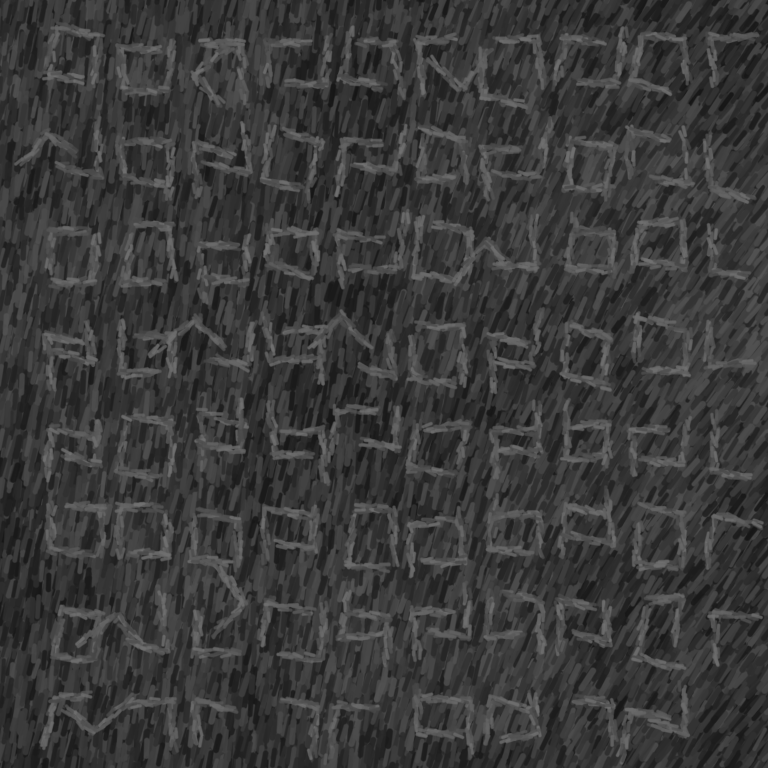
This pattern is drawn by a Shadertoy shader. Its source:

```glsl
const vec2 DAB_CELL = vec2(0.012, 0.03);
const vec2 DAB_HALF = vec2(0.0038, 0.0135);
const vec2 FLECK_HALF = vec2(0.0021, 0.0055);
const vec2 PAIR_CELL = vec2(0.0955, 0.122);
const float GRID_LEAN = 0.35;
const int DAB_LAYERS = 8;
const int FLECKS = 18;

float hash(vec2 p) {
    return fract(sin(dot(p, vec2(127.1, 311.7))) * 43758.5453);
}

vec2 hash2(vec2 p) {
    return vec2(hash(p), hash(p + 57.3));
}

float noise(vec2 p) {
    vec2 i = floor(p), f = fract(p);
    f = f * f * (3.0 - 2.0 * f);
    return mix(mix(hash(i), hash(i + vec2(1, 0)), f.x),
               mix(hash(i + vec2(0, 1)), hash(i + 1.0), f.x), f.y);
}

// Axes of a frame whose y axis leans clockwise from vertical
mat2 frame(float a) {
    return mat2(cos(a), -sin(a), sin(a), cos(a));
}

// Coverage of a rounded brush dab
float dab(vec2 p, float angle, vec2 halfSize, float edge) {
    vec2 q = abs(p * frame(angle));
    float d = length(vec2(q.x, max(q.y - halfSize.y, 0.0))) - halfSize.x;
    return 1.0 - smoothstep(-edge, edge, d);
}

float segment(vec2 p, vec2 a, vec2 b) {
    vec2 ab = b - a;
    return length(p - a - ab * clamp(dot(p - a, ab) / dot(ab, ab), 0.0, 1.0));
}

// Dabs lean further towards the right side
float leanAt(vec2 p) {
    return 0.18 + 0.45 * smoothstep(0.4, 1.0, p.x);
}

// One layer of dark dabs on a slanted grid
float dabLayer(float tone, vec2 p, float seed, float edge) {
    mat2 slant = frame(GRID_LEAN);
    vec2 q = p * slant + seed * vec2(0.0053, 0.0117);
    vec2 home = floor(q / DAB_CELL);
    for (int y = -1; y <= 1; y++)
    for (int x = -1; x <= 1; x++) {
        vec2 cell = home + vec2(x, y);
        vec2 key = cell + seed * 17.3;
        vec2 offset = slant * (q - (cell + hash2(key)) * DAB_CELL);
        vec2 center = p - offset;
        float angle = leanAt(center) + 0.3 * (hash(key + 3.1) - 0.5);
        vec2 size = DAB_HALF * mix(vec2(0.65), vec2(1.1), hash2(key + 8.7));
        float shade = mix(0.10, 0.31, hash(key + 5.9))
                    + 0.06 * (noise(center * 9.0) - 0.5);
        tone = mix(tone, shade, 0.87 * dab(offset, angle, size, edge));
    }
    return tone;
}

// One arm of a mark, built from short pale flecks
float arm(float tone, vec2 p, vec2 a, vec2 b, vec2 key, float edge) {
    if (segment(p, a, b) > 0.018) return tone;
    vec2 along = b - a;
    vec2 across = normalize(vec2(-along.y, along.x));
    float heading = atan(along.x, along.y);
    for (int i = 0; i < FLECKS; i++) {
        vec2 k = key + float(i) * vec2(1.37, 2.71);
        float t = fract(float(i) * 0.618 + 0.1 * hash(k));
        vec2 center = a + along * t + across * 0.0095 * (hash(k + 4.3) - 0.5);
        float angle = heading + 0.7 * (hash(k + 6.1) - 0.5);
        float shade = mix(0.27, 0.45, hash(k + 9.2));
        tone = mix(tone, shade, 0.8 * dab(p - center, angle, FLECK_HALF, edge));
    }
    return tone;
}

// Back-to-back corner marks, opening upwards and downwards in turn
float marks(float tone, vec2 p, float edge) {
    vec2 home = floor(p / PAIR_CELL);
    for (int y = -1; y <= 1; y++)
    for (int x = -1; x <= 1; x++)
    for (int s = 0; s < 2; s++) {
        vec2 cell = home + vec2(x, y);
        vec2 key = cell * 3.17 + float(s) * 11.9;
        float side = float(s) * 2.0 - 1.0;
        float up = mod(cell.x + floor(2.0 * hash(vec2(cell.y, 4.0))), 2.0) * 2.0 - 1.0;
        vec2 corner = (cell + 0.5) * PAIR_CELL + vec2(side * 0.016, -up * 0.026)
                    + (hash2(key) - 0.5) * vec2(0.016, 0.03);
        if (any(greaterThan(abs(corner - 0.5), vec2(0.46)))) continue;

        vec2 wobble = hash2(key + 2.2) - 0.5;
        vec2 size = mix(vec2(0.042, 0.05), vec2(0.06, 0.075), hash2(key + 7.4));
        mat2 turn = frame(step(0.93, hash(key + 5.5)) * 0.7);
        vec2 flat_ = turn * vec2(side, side * (0.4 * wobble.x - 0.1)) * size.x;
        vec2 tall = turn * vec2(up * (0.35 * wobble.y + 0.04), up) * size.y;
        tone = arm(tone, p, corner, corner + tall, key + 1.3, edge);
        tone = arm(tone, p, corner, corner + flat_, key + 6.8, edge);
    }
    return tone;
}

void mainImage(out vec4 fragColor, in vec2 fragCoord) {
    vec2 p = fragCoord / iResolution.y;
    float edge = 0.0004 + 0.7 / iResolution.y;
    float tone = 0.18;
    for (int i = 0; i < DAB_LAYERS; i++)
        tone = dabLayer(tone, p, float(i) + 1.0, edge);
    tone = marks(tone, p, edge);
    fragColor = vec4(vec3(tone), 1.0);
}
```
